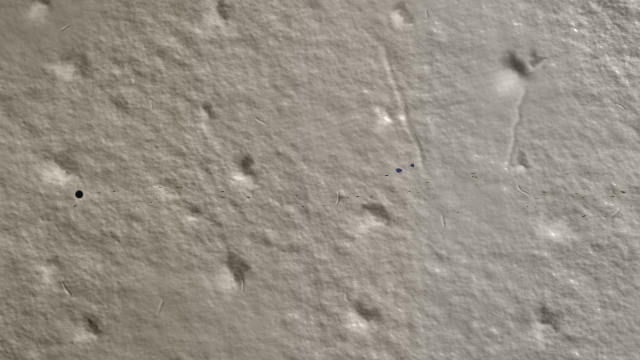
Reproduce this texture procedurally as a Shadertoy shader.

```glsl
// Old painted plaster: soft lumps lit from the upper right, with chipped pits,
// long grooves, brush marks and dark specks. Relief is a sum of scattered
// cellular bumps; its slope toward the light gives the shading.

const vec3 PAINT_WARM = vec3(0.570, 0.536, 0.488);
const vec3 PAINT_COOL = vec3(0.582, 0.560, 0.529);
const vec3 SPECK_COLOR = vec3(0.25, 0.22, 0.18);
const vec3 HOLE_COLOR = vec3(0.05, 0.05, 0.04);
const vec3 INK_COLOR = vec3(0.14, 0.15, 0.27);
const vec2 LIGHT_DIR = vec2(0.62, 0.78);
const float RELIEF_GAIN = 1.12;
const float BRUSH_GAIN = 0.016;
const float PIT_WALL = 0.17;
const int PIT_COUNT = 18;
const int CURL_COUNT = 20;
const vec2 NAIL_HOLE = vec2(0.22, 0.46);
const vec2 DEEP_PIT = vec2(1.44, 0.815);
const vec2 INK_SPOT = vec2(1.11, 0.527);

vec3 hash3(vec2 p) {
    vec3 q = fract(p.xyx * vec3(0.1031, 0.1030, 0.0973));
    q += dot(q, q.yxz + 33.33);
    return fract((q.xxy + q.yzz) * q.zyx);
}

// Cellular noise: one smooth bump or dip at a random point of each cell.
float lumps(vec2 p) {
    float sum = 0.0;
    for (int k = 0; k < 9; k++) {
        vec2 id = floor(p) + vec2(k % 3 - 1, k / 3 - 1);
        vec3 rnd = hash3(id);
        vec2 d = p - id - rnd.xy;
        float w = max(0.0, 1.0 - dot(d, d));
        sum += (2.0 * rnd.z - 1.0) * w * w * w;
    }
    return sum;
}

float relief(vec2 p) {
    p.x *= 0.9;
    return lumps(p * 9.0) * 0.0015 + lumps(p * 23.0 + 17.0) * 0.0011
         + lumps(p * 48.0 + 31.0) * 0.00056 + lumps(p * 100.0 + 53.0) * 0.00024
         + lumps(p * 190.0 + 87.0) * 0.00008;
}

// Chipped pit: shadow under the upper right lip, lit wall at lower left.
float pit(vec2 q, float r, float angle, float depth) {
    float c = cos(angle), s = sin(angle);
    vec2 k = mat2(c, -s, s, c) * q / r;
    float shadow = 1.0 - smoothstep(0.2, 1.15, length(k * vec2(0.75, 1.6)));
    vec2 wall = q / r + vec2(0.6, 0.8);
    float lit = exp(-1.5 * dot(wall, wall));
    return PIT_WALL * lit * (1.0 - shadow) - depth * shadow;
}

// Groove from top point a to bottom point b: bright left edge, dark right.
float groove(vec2 p, vec2 a, vec2 b, float width) {
    vec2 t = normalize(b - a);
    float along = dot(p - a, t) / length(b - a);
    float d = dot(p - a, vec2(-t.y, t.x)) / width;
    float ends = smoothstep(0.0, 0.15, along) * (1.0 - smoothstep(0.75, 1.0, along));
    return ends * (exp(-(d + 0.8) * (d + 0.8)) - 0.9 * exp(-(d - 0.8) * (d - 0.8)));
}

void mainImage(out vec4 fragColor, in vec2 fragCoord) {
    vec2 p = fragCoord / iResolution.y;
    float aspect = iResolution.x / iResolution.y;
    float across = p.x / aspect;
    vec2 warp = vec2(lumps(p * 28.0), lumps(p * 28.0 + 40.0));
    vec2 ragged = vec2(lumps(p * 85.0 + 11.0), lumps(p * 85.0 + 63.0));
    vec2 chip = p + warp * 0.019 + ragged * 0.006;
    // Broad light: brighter at the upper right, dimmer at the lower left
    float tone = mix(-0.030, 0.038, smoothstep(0.0, 0.85, across));
    tone += 0.036 * smoothstep(0.0, 0.5, p.y) - 0.024;
    tone -= 0.050 * smoothstep(0.5, 1.1, p.y - across * 1.2);
    tone += 0.018 * lumps(p * 3.0 + 5.0);
    // Surface relief
    float stepSize = 0.0024;
    float slope = (relief(p) - relief(p + LIGHT_DIR * stepSize)) / stepSize;
    tone += RELIEF_GAIN * slope * (1.0 + 0.6 * lumps(p * 3.5 + 71.0));
    // Brush marks rising gently to the right
    vec2 brush = vec2(p.x + 0.25 * p.y, p.y - 0.25 * p.x);
    float bristles = sin(brush.y * 390.0 + 2.0 * sin(brush.x * 9.0))
                   + 0.7 * sin(brush.y * 233.0 + 1.5 * sin(brush.x * 5.0 + 2.0));
    vec2 fromBrush = (p - vec2(1.12, 0.72)) / vec2(0.42, 0.24);
    tone += BRUSH_GAIN * bristles * exp(-dot(fromBrush, fromBrush)) * (0.5 + 0.8 * lumps(p * 8.0 + 9.0));
    // Scattered pits, and one deep one
    for (int i = 0; i < PIT_COUNT; i++) {
        vec3 rnd = hash3(vec2(i, 7));
        vec2 center = fract(float(i) * vec2(0.7549, 0.5698) + vec2(0.31, 0.42));
        center.x *= aspect;
        float r = mix(0.022, 0.050, rnd.x);
        tone += pit(chip - center, r, -0.7 + 0.7 * (rnd.y - 0.5), mix(0.08, 0.25, rnd.z));
    }
    tone += pit(p + warp * 0.009 + ragged * 0.003 - DEEP_PIT, 0.048, -0.6, 0.33);
    // Long grooves and short curled flakes
    vec2 bent = p + warp * 0.006 + ragged * 0.002;
    tone += 0.09 * groove(bent, vec2(1.05, 0.90), vec2(1.20, 0.48), 0.007);
    tone += 0.07 * groove(bent, vec2(1.46, 0.78), vec2(1.40, 0.50), 0.007);
    for (int i = 0; i < CURL_COUNT; i++) {
        vec3 rnd = hash3(vec2(i, 23));
        vec2 top = fract(float(i) * vec2(0.5698, 0.7549) + vec2(0.12, 0.65)) * vec2(aspect, 1.0);
        vec2 run = vec2(1.6 * rnd.x - 0.8, -0.2 - 0.7 * rnd.y) * 0.055;
        tone += 0.16 * rnd.z * groove(p + warp * 0.012, top, top + run, 0.003);
    }
    // Glossy highlights on the steepest lit bumps
    tone += 0.15 * smoothstep(0.075, 0.16, slope) * smoothstep(0.1, 1.0, across);
    vec3 color = mix(PAINT_WARM, PAINT_COOL, smoothstep(0.2, 0.75, across)) + tone;
    // Small ragged specks along a level band
    vec2 grid = p * vec2(46.0, 74.0);
    vec3 rnd = hash3(floor(grid) + 113.0);
    vec2 d = fract(grid) - 0.35 - 0.3 * rnd.xy + ragged * 0.3;
    float band = exp(-pow((p.y - 0.455) / 0.055, 2.0));
    float speck = 1.0 - smoothstep(0.05, 0.12 + 0.16 * rnd.x, length(d * vec2(0.7, 1.2)));
    color = mix(color, SPECK_COLOR, (0.3 + 0.5 * rnd.y) * speck * step(1.0 - 0.14 * band, rnd.z));
    // Ink flecks
    for (int i = -1; i <= 1; i++) {
        vec2 q = p - INK_SPOT - float(i) * vec2(0.034, 0.011) + ragged * 0.006;
        float r = i == 0 ? 0.011 : 0.006;
        color = mix(color, INK_COLOR, 0.85 * (1.0 - smoothstep(0.4 * r, r, length(q * vec2(0.8, 1.2)))));
    }
    // Nail hole with a lit lower rim
    vec2 nail = p - NAIL_HOLE, rim = nail + vec2(0.0, 0.011);
    color += 0.14 * exp(-dot(rim, rim) / 0.00012);
    color = mix(color, HOLE_COLOR, 1.0 - smoothstep(0.008, 0.0135, length(nail)));
    fragColor = vec4(clamp(color, 0.0, 1.0), 1.0);
}
```
